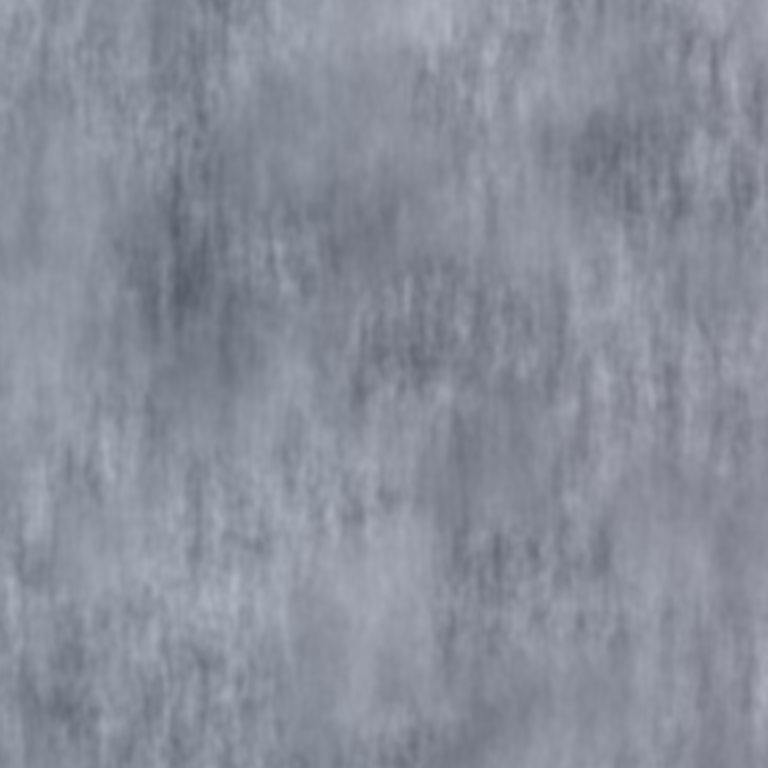
Reproduce this texture procedurally as a WebGL 2 fragment shader.

```glsl
#version 300 es
precision highp float;

uniform vec2 u_resolution;
out vec4 fragColor;

const vec3 MEAN_COLOR = vec3(0.541, 0.559, 0.606);
const vec3 WARM_TINT = vec3(0.011, -0.003, 0.003);
const float CLOUD_CONTRAST = 0.078;
const float STREAK_CONTRAST = 0.056;
const float MOTTLE_CONTRAST = 0.042;
const float GRAIN_CONTRAST = 0.030;
const float FLECK_BRIGHTNESS = 0.065;
const vec2 CLOUD_SCALE = vec2(3.6, 2.7);
const vec2 STREAK_SCALE = vec2(34.0, 7.0);
const vec2 MOTTLE_SCALE = vec2(24.0, 15.0);
const vec2 GRAIN_SCALE = vec2(92.0, 48.0);
const vec2 FLECK_SCALE = vec2(38.0, 21.0);

uint hash(uvec2 cell) {
    uint h = cell.x * 1597u + cell.y * 51749u + 977u;
    h = (h ^ (h >> 16)) * 73244475u;
    h = (h ^ (h >> 15)) * 295559667u;
    return h ^ (h >> 16);
}

vec2 gradient(ivec2 cell) {
    float angle = float(hash(uvec2(cell)) & 65535u) * (6.28318 / 65536.0);
    return vec2(cos(angle), sin(angle));
}

// Gradient noise, roughly -1 to 1
float noise(vec2 p) {
    ivec2 cell = ivec2(floor(p));
    vec2 f = fract(p);
    vec2 s = f * f * f * (f * (f * 6.0 - 15.0) + 10.0);
    float a = dot(gradient(cell), f);
    float b = dot(gradient(cell + ivec2(1, 0)), f - vec2(1.0, 0.0));
    float c = dot(gradient(cell + ivec2(0, 1)), f - vec2(0.0, 1.0));
    float d = dot(gradient(cell + ivec2(1, 1)), f - vec2(1.0));
    return 1.6 * mix(mix(a, b, s.x), mix(c, d, s.x), s.y);
}

// Layered noise; each octave is shifted and slightly sheared
float fbm(vec2 p, int octaves) {
    float sum = 0.0;
    float amplitude = 1.0;
    for (int i = 0; i < octaves; i++) {
        sum += amplitude * noise(p);
        p = mat2(1.93, 0.13, -0.17, 2.05) * p + vec2(17.3, 31.7);
        amplitude *= 0.52;
    }
    return sum;
}

void main() {
    vec2 uv = gl_FragCoord.xy / min(u_resolution.x, u_resolution.y);

    // Uneven drift bends the streaks and clouds
    vec2 drift = vec2(noise(uv * 9.0 + 3.1), noise(uv * 7.0 + 41.6));
    vec2 p = uv + drift * vec2(0.006, 0.022);

    // Broad cloudy patches
    float clouds = fbm(p * CLOUD_SCALE + vec2(5.4, 8.7), 4);

    // Vertical streaks, stronger in worn areas
    float wear = smoothstep(-0.5, 0.6, fbm(uv * vec2(5.0, 4.0) + 63.2, 2));
    float streaks = noise(p * STREAK_SCALE + 12.8);
    streaks += 0.65 * noise(p * STREAK_SCALE * vec2(1.9, 1.6) + 87.5);
    streaks *= mix(0.45, 1.15, wear);

    // Medium blotches and soft fine grain
    float mottle = fbm(p * MOTTLE_SCALE + 29.4, 2) * mix(0.6, 1.2, wear);
    float grain = noise(uv * GRAIN_SCALE + 53.9);
    grain += 0.5 * noise(uv * GRAIN_SCALE * vec2(0.7, 1.6) + 91.2);
    grain *= mix(0.5, 1.2, wear);

    // Sparse pale flecks
    float fleck = smoothstep(0.55, 1.05, noise(p * FLECK_SCALE + 74.3)) * wear;

    float tone = CLOUD_CONTRAST * clouds + STREAK_CONTRAST * streaks
               + MOTTLE_CONTRAST * mottle + GRAIN_CONTRAST * grain
               + FLECK_BRIGHTNESS * fleck;

    // Slow shift from cool to faintly warm grey
    float warmth = (uv.x - 0.5) * 1.3 + 0.5 * noise(uv * 2.5 + 19.7);
    fragColor = vec4(MEAN_COLOR + tone + WARM_TINT * warmth, 1.0);
}
```
